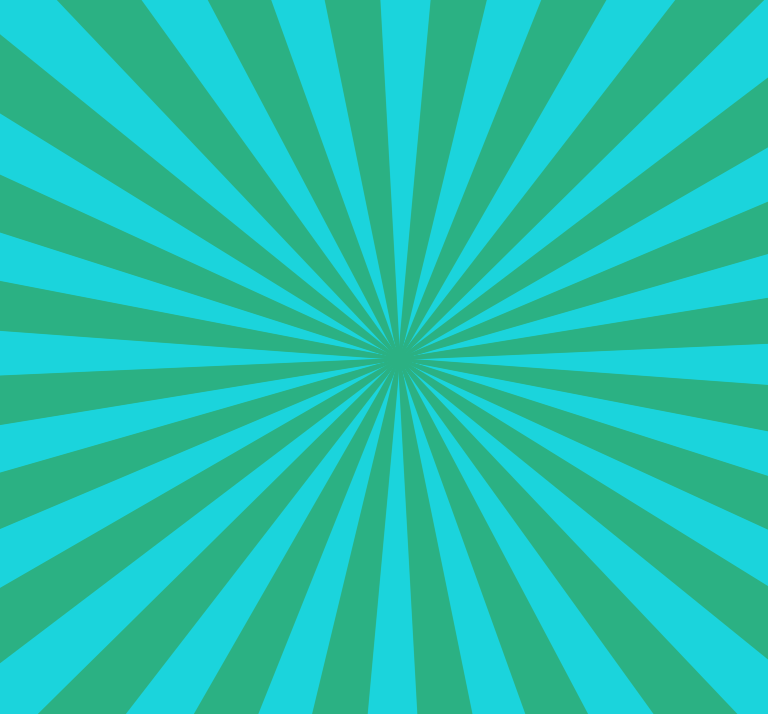
A Shadertoy shader for this background:

```glsl
// Sunburst: 24 cyan rays on green, spreading from a small oval hub.
// The angle is folded into one sector, where a single wedge is drawn
// by its signed distance; a horizontal stretch makes the burst oval.

const float PI = 3.14159265;
const float RAY_COUNT = 24.0;

// Signed distance to a wedge that opens along +x from its tip
float wedge(vec2 p, float tipX, float halfAngle) {
    return abs(p.y) * cos(halfAngle) - (p.x - tipX) * sin(halfAngle);
}

// Rotate p into the sector centred on the +x axis
vec2 foldSector(vec2 p, float tilt) {
    float sector = 2.0 * PI / RAY_COUNT;
    float angle = mod(atan(p.y, p.x) + tilt + 0.5 * sector, sector) - 0.5 * sector;
    return length(p) * vec2(cos(angle), sin(angle));
}

void mainImage(out vec4 fragColor, in vec2 fragCoord) {
    vec3 green = vec3(0.168, 0.694, 0.515);
    vec3 cyan = vec3(0.105, 0.830, 0.862);

    // Burst space: units of canvas height, centred on the hub
    vec2 p = (fragCoord - vec2(0.5195, 0.4972) * iResolution.xy) / iResolution.y;
    p.x /= 1.118;

    // Rays start beyond the hub and fill half of each sector's angle
    float dist = wedge(foldSector(p, 0.0162), 0.0231, 0.5 * PI / RAY_COUNT);
    float edge = 0.6 / iResolution.y;
    float ray = 1.0 - smoothstep(-edge, edge, dist);

    fragColor = vec4(mix(green, cyan, ray), 1.0);
}
```
